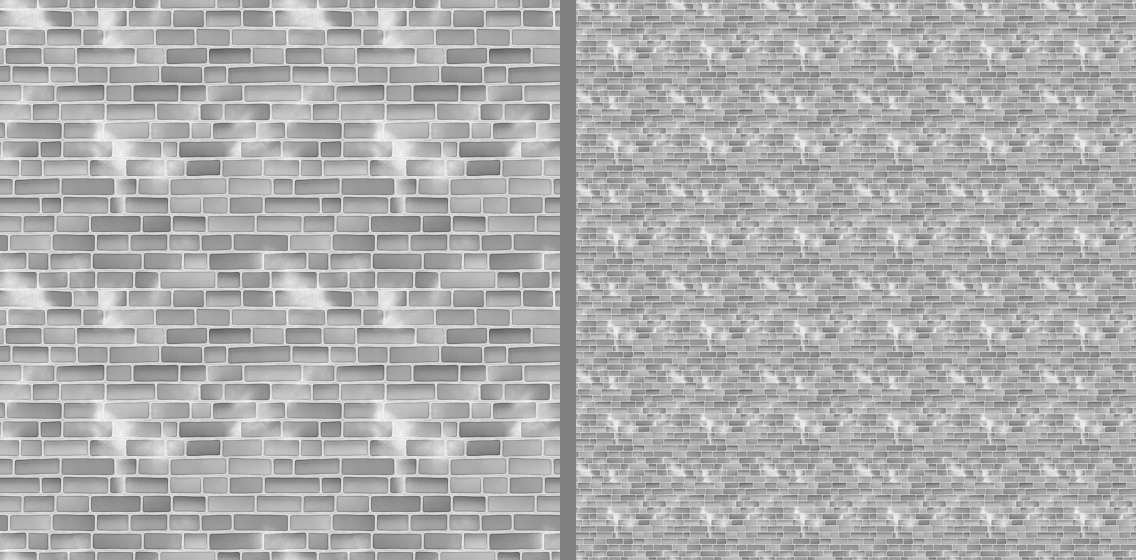
Left, the tile; right, the same tile 3 across and 3 down.
Reproduce this texture map procedurally as a Shadertoy shader.

```glsl
const float TILES = 2.0;          // seamless tiles across and down
const float ROWS = 15.0;          // brick courses per tile
const float JOINT_JITTER = 0.68;  // variation of brick lengths
const float HALF_GAP = 0.062;     // mortar, in course heights
const float CORNER = 0.11;
const float OUTLINE_WIDTH = 0.03;
const float OUTLINE_DEPTH = 0.11;
const float BRICK_DARK = 0.555;
const float BRICK_LIGHT = 0.73;
const float MORTAR_TONE = 0.79;
const float PLASTER_TONE = 0.76;
const float LIME_TONE = 0.93;
const vec2 LIME_CENTER = vec2(0.62, 0.40);
const float TAU = 6.2831853;

vec3 hash3(vec2 p) {
    vec3 q = fract(p.xyx * vec3(0.1031, 0.1030, 0.0973));
    q += dot(q, q.yxz + 33.33);
    return fract((q.xxy + q.yzz) * q.zyx);
}

// Warped sine layers; the integer matrix keeps them periodic over a tile
float clouds(vec2 p, float seed) {
    vec2 a = TAU * p + seed;
    float sum = 0.0, amp = 0.5;
    for (int i = 0; i < 6; i++) {
        a = mat2(1.0, 1.0, -1.0, 1.0) * a + 0.6 * sin(a.yx + seed) + 1.7;
        sum += amp * sin(a.x) * cos(a.y);
        amp *= 0.72;
    }
    return sum;
}

// Wrapped cellular noise: distance to the nearest scattered point
float cells(vec2 p, float count) {
    p *= count;
    vec2 base = floor(p);
    float nearest = 2.0;
    for (int y = -1; y <= 1; y++)
    for (int x = -1; x <= 1; x++) {
        vec2 cell = base + vec2(x, y);
        vec2 point = cell + hash3(mod(cell, count) + 7.0).xy;
        nearest = min(nearest, length(p - point));
    }
    return nearest;
}

float joint(float i, float row, float count) {
    return i + JOINT_JITTER * (hash3(vec2(mod(i, count), row + 31.0)).x - 0.5);
}

float roundBox(vec2 p, vec2 halfSize, float radius) {
    vec2 q = abs(p) - halfSize + radius;
    return length(max(q, 0.0)) + min(max(q.x, q.y), 0.0) - radius;
}

void mainImage(out vec4 fragColor, in vec2 fragCoord) {
    vec2 tile = fract(fragCoord / iResolution.xy * TILES);
    float px = TILES * ROWS / iResolution.y;

    // Course and brick lookup
    float y = tile.y * ROWS + 0.5;
    float row = mod(floor(y), ROWS);
    vec3 rowRnd = hash3(vec2(row, 91.0));
    float count = 7.0 + step(0.6, rowRnd.x);
    float x = fract(tile.x + rowRnd.y) * count;
    float i = floor(x);
    if (x < joint(i, row, count)) i -= 1.0;
    else if (x >= joint(i + 1.0, row, count)) i += 1.0;
    float left = joint(i, row, count);
    float right = joint(i + 1.0, row, count);
    vec2 id = vec2(mod(i, count), row);
    vec3 rnd = hash3(id + 3.0);
    vec3 rnd2 = hash3(id + 57.0);

    // Slightly tilted and uneven brick
    float unit = ROWS / count;
    vec2 q = vec2((x - 0.5 * (left + right)) * unit, fract(y) - 0.5);
    vec2 halfSize = vec2(0.5 * (right - left) * unit, 0.5) - HALF_GAP;
    halfSize.y -= 0.035 * rnd2.x;
    q.y += (rnd.x - 0.5) * 0.07 * q.x;
    q += 0.006 * sin(TAU * (tile.yx * vec2(15.0, 11.0) + tile * 7.0));
    float d = roundBox(q, halfSize, CORNER);
    vec2 s = q / halfSize;

    float broad = clouds(tile, 2.3);
    float fine = clouds(fract(tile * 5.0), 0.6);
    float grain = cells(tile, 90.0) - 0.45;

    // Brick face: tone, lighting slope, soft upper recess
    float face = mix(BRICK_DARK, BRICK_LIGHT, rnd.y);
    face += (rnd.z - 0.5) * 0.10 * s.y + (rnd2.y - 0.5) * 0.10 * s.x;
    face += 0.012 * fine + 0.018 * grain + 0.03 * broad;
    float recessed = step(0.6, rnd2.z);
    float depth = halfSize.y - q.y;
    face += recessed * (0.08 * smoothstep(0.1, 0.8, depth)
                      - 0.09 * exp(-depth * depth * 14.0));
    float inset = roundBox(q + vec2(0.08 * (rnd.x - 0.5), 0.09),
                           halfSize - vec2(0.13, 0.13), 0.03);
    face -= recessed * 0.03 * smoothstep(0.03 + px * 0.5, 0.0, abs(inset));
    face -= 0.03 * exp(min(d, 0.0) * 9.0);
    float outline = smoothstep(OUTLINE_WIDTH + px * 0.5, 0.0, abs(d + 0.02));

    // Mortar with pale ridges
    float mortar = MORTAR_TONE + 0.03 * fine + 0.05 * grain;
    mortar += 0.07 * smoothstep(0.05, 0.0, abs(d - 0.05));

    // Plaster smears hide parts of bricks, lime whitens a few places
    vec2 toLime = abs(tile - LIME_CENTER);
    toLime = min(toLime, 1.0 - toLime) * vec2(1.0, 1.5);
    float lime = exp(-dot(toLime, toLime) * 80.0);
    float endFade = (rnd2.y - 0.5) * 0.75 * s.x;
    float wear = broad + 0.35 * (rnd2.x - 0.5) + endFade + 0.06 * fine + 0.65 * lime;
    float smear = smoothstep(0.10, 0.75, wear);
    float plaster = PLASTER_TONE + 0.035 * fine + 0.05 * grain;
    plaster += (LIME_TONE - PLASTER_TONE) * smoothstep(0.45, 1.0, wear);

    face = mix(face, plaster, smear * 0.92);
    face -= OUTLINE_DEPTH * outline * (1.0 - 0.8 * smear);
    float tone = mix(mortar, face, smoothstep(px * 0.7, -px * 0.7, d));
    tone += 0.09 * smoothstep(0.0, 0.7, broad + 0.6 * lime) * smoothstep(-0.08, 0.06, d);
    fragColor = vec4(vec3(clamp(tone, 0.0, 1.0)), 1.0);
}
```
